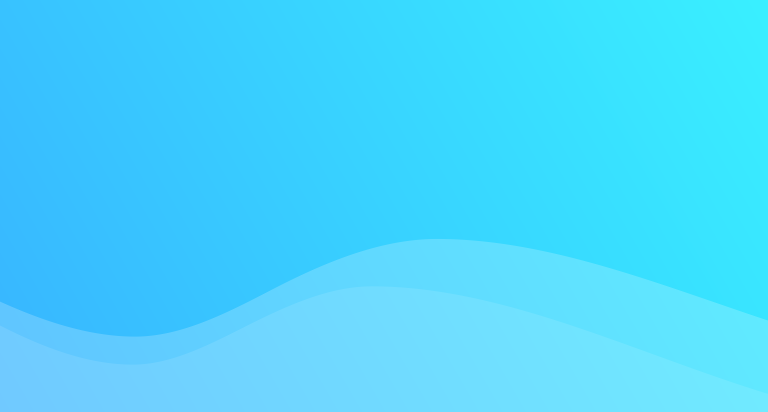
Reproduce this background procedurally as a WebGL 2 fragment shader.

```glsl
#version 300 es
precision highp float;
// A slanted blue-to-cyan gradient with two translucent white waves at the foot.
// Each wave crest is a smooth curve of cubic Hermite spans through five knots;
// the area beneath it is veiled with white.
uniform vec2 u_resolution;
out vec4 fragColor;

const vec3 DEEP_BLUE = vec3(0.220, 0.706, 1.0);
const vec3 BRIGHT_CYAN = vec3(0.222, 0.940, 1.0);
const float GRADIENT_ANGLE = radians(30.0);

// Knots hold position, height and slope, in fractions of the canvas.
const vec3 BACK_WAVE[5] = vec3[5](
    vec3(0.000, 0.268, -0.84), vec3(0.176, 0.183, 0.0), vec3(0.352, 0.295, 0.97),
    vec3(0.569, 0.420, 0.0), vec3(1.000, 0.222, -0.62));
const vec3 FRONT_WAVE[5] = vec3[5](
    vec3(0.000, 0.210, -0.95), vec3(0.173, 0.115, 0.0), vec3(0.319, 0.207, 0.94),
    vec3(0.484, 0.305, 0.0), vec3(1.000, 0.044, -0.57));

// Cubic curve between two knots.
float hermite(float x, vec3 a, vec3 b) {
    float span = b.x - a.x;
    float t = (x - a.x) / span;
    float s = 1.0 - t;
    return mix(a.y, b.y, t * t * (3.0 - 2.0 * t))
         + span * t * s * (a.z * s - b.z * t);
}

// Height of the crest at x.
float crest(float x, vec3 knots[5]) {
    float height = knots[0].y;
    for (int i = 0; i < 4; i++) {
        if (x >= knots[i].x) height = hermite(x, knots[i], knots[i + 1]);
    }
    return height;
}

// Soft-edged coverage of the area under a crest.
float below(float y, float height, float pixel) {
    return clamp((height - y) / pixel + 0.5, 0.0, 1.0);
}

// Linear gradient whose ends touch opposite corners of the canvas.
vec3 slantedGradient(vec2 uv, float aspect, float angle) {
    vec2 direction = vec2(cos(angle), sin(angle));
    vec2 size = vec2(aspect, 1.0);
    float t = dot(uv * size, direction) / dot(size, direction);
    return mix(DEEP_BLUE, BRIGHT_CYAN, t);
}

void main() {
    vec2 uv = gl_FragCoord.xy / u_resolution;
    float aspect = u_resolution.x / u_resolution.y;
    float pixel = 1.0 / u_resolution.y;

    vec3 color = slantedGradient(uv, aspect, GRADIENT_ANGLE);

    // White veils, back wave first
    color = mix(color, vec3(1.0), 0.20 * below(uv.y, crest(uv.x, BACK_WAVE), pixel));
    color = mix(color, vec3(1.0), 0.10 * below(uv.y, crest(uv.x, FRONT_WAVE), pixel));

    fragColor = vec4(color, 1.0);
}
```
